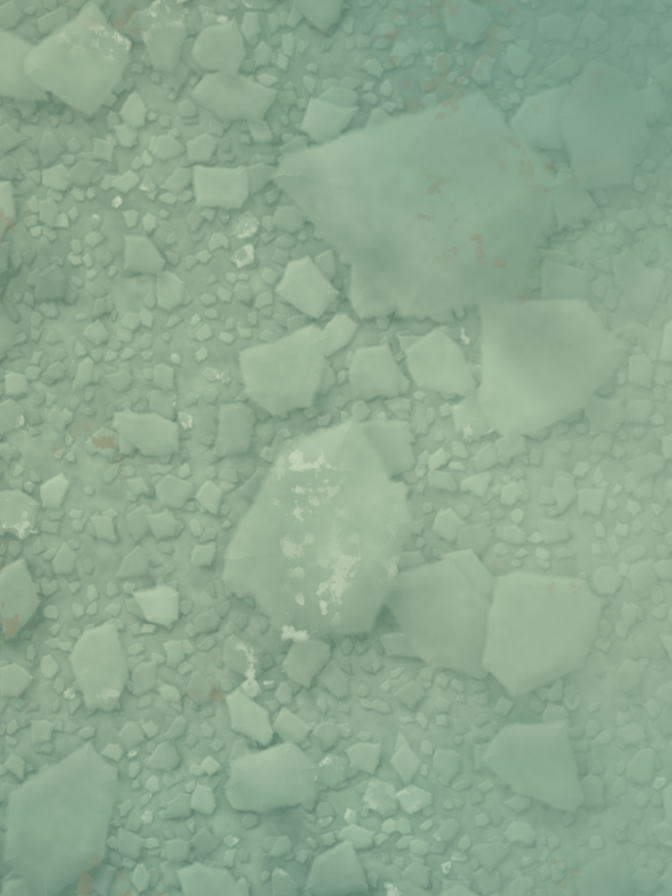
Reproduce this texture procedurally as a WebGL 2 fragment shader.

```glsl
#version 300 es
precision highp float;

uniform vec2 u_resolution;
out vec4 fragColor;

#define LIGHT_DIR vec2(-0.5, 0.866)
#define DARK_COLOR vec3(0.44, 0.555, 0.47)
#define PALE_COLOR vec3(0.695, 0.785, 0.67)
#define CRUST_COLOR vec3(0.79, 0.85, 0.75)
#define RUST_COLOR vec3(0.55, 0.55, 0.44)
#define WATER_TINT vec3(-0.035, 0.002, 0.022)
#define EDGE_SOFTNESS 0.0022
#define SHADOW_DEPTH 0.30
#define GRAIN 0.16
#define LAYERS 5
#define FINEST_CELLS 46.0
#define LAYER_RATIO 0.5

const float TAU = 6.28319;

float hash(vec2 p) {
    return fract(sin(dot(p, vec2(127.1, 311.7))) * 43758.5453);
}

float noise(vec2 p) {
    vec2 i = floor(p), f = fract(p);
    f = f * f * (3.0 - 2.0 * f);
    return mix(mix(hash(i), hash(i + vec2(1, 0)), f.x),
               mix(hash(i + vec2(0, 1)), hash(i + vec2(1, 1)), f.x), f.y);
}

float fbm(vec2 p) {
    float sum = 0.0, amp = 0.53;
    for (int i = 0; i < 4; i++) {
        sum += amp * noise(p);
        p = mat2(1.6, 1.2, -1.2, 1.6) * p + 7.3;
        amp *= 0.5;
    }
    return sum;
}

// Irregular polygon: x = signed distance, yz = normal of the nearest side
vec3 stoneShape(vec2 rel, vec2 id, float radius) {
    float turn = hash(id + 3.7) * TAU;
    vec2 axis = vec2(cos(turn), sin(turn));
    vec3 side = vec3(-9.0, 0.0, 0.0);
    for (int k = 0; k < 6; k++) {
        vec2 key = id + float(k) * 5.31;
        float a = turn + (float(k) + 0.7 * hash(key + 1.3)) * TAU / 6.0;
        vec2 n = vec2(cos(a), sin(a));
        float reach = radius * mix(0.65, 1.0, hash(key + 9.1));
        reach *= 1.0 - 0.35 * abs(dot(n, axis));
        float d = dot(rel, n) - reach;
        if (d > side.x) side = vec3(d, n);
    }
    return side;
}

// Lays one size of stones over the bed; x = tone, y = crust amount
vec2 layStones(vec2 bed, vec2 p, float cells, float density, float mottle, float seed) {
    vec2 g = p * cells + seed * 1.37;
    vec2 home = floor(g);
    float blur = EDGE_SOFTNESS * cells + 0.008;
    for (int j = -1; j <= 1; j++)
    for (int i = -1; i <= 1; i++) {
        vec2 cell = home + vec2(i, j);
        vec2 id = cell + seed * 17.3;
        if (hash(id + 0.5) > density) continue;
        vec2 rel = g - cell - 0.5 - 0.6 * (vec2(hash(id + 2.1), hash(id + 6.4)) - 0.5);
        vec3 side = stoneShape(rel, id, mix(0.36, 0.64, hash(id + 4.9)));
        float d = side.x;

        // Contact line and soft cast shadow
        float facing = max(dot(normalize(rel + 1e-4), -LIGHT_DIR), 0.0);
        bed.x -= SHADOW_DEPTH * smoothstep(0.22, 0.0, d) * (0.2 + 0.8 * facing);
        bed.x -= 0.10 * smoothstep(0.07, 0.0, d);

        // Tilted top with bevelled sides
        float face = 0.57 + 0.24 * (hash(id + 8.2) - 0.5) + 0.16 * dot(rel, LIGHT_DIR);
        float bevel = smoothstep(-0.14, -0.02, d);
        face += bevel * 0.16 * dot(side.yz, LIGHT_DIR) + (mottle - 0.5) * 0.5;
        float crust = step(0.62, hash(id + 7.7)) * smoothstep(-0.34, -0.05, d);
        bed = mix(bed, vec2(face, crust), smoothstep(blur, -blur, d));
    }
    return bed;
}

void main() {
    vec2 p = gl_FragCoord.xy / u_resolution.y;
    vec2 uv = gl_FragCoord.xy / u_resolution;
    float mottle = fbm(p * 13.0);
    float grit = fbm(p * 95.0 + 4.0);
    vec2 bent = p + 0.016 * (vec2(fbm(p * 22.0), fbm(p * 22.0 + 31.0)) - 0.5);

    // Gravel bed, then stones from small to large
    vec2 bed = vec2(0.46 + 0.5 * (fbm(p * 60.0) - 0.5), 0.0);
    float cells = FINEST_CELLS;
    for (int i = 0; i < LAYERS; i++) {
        float t = float(i) / float(LAYERS - 1);
        bed = layStones(bed, bent, cells, mix(0.85, 0.34, sqrt(t)), mottle, float(i) + 2.0);
        cells *= LAYER_RATIO;
    }
    float tone = bed.x + GRAIN * (grit - 0.5);
    tone -= 0.22 * smoothstep(0.56, 0.74, fbm(p * 6.0 + 11.0));

    // Murky water flattens detail to the right and the top
    float murk = smoothstep(0.4, 1.0, uv.x) * 0.5 + smoothstep(0.7, 1.0, uv.y) * 0.2;
    float glow = exp(-dot((uv - vec2(0.75, 0.5)) * vec2(1.1, 2.2),
                          (uv - vec2(0.75, 0.5)) * vec2(1.1, 2.2)));
    float shade = smoothstep(0.6, 1.0, uv.y) * smoothstep(0.2, 0.75, uv.x);
    tone = mix(tone, 0.53, murk) + 0.30 * (glow - 0.5) - 0.20 * shade;
    vec3 color = mix(DARK_COLOR, PALE_COLOR, clamp(tone, -0.15, 1.15));

    // Pale crust and rusty flecks
    float fleck = smoothstep(0.50, 0.68, fbm(p * 75.0 + 19.0));
    float patchy = smoothstep(0.48, 0.64, fbm(p * 9.0 + 23.0));
    color = mix(color, CRUST_COLOR, 0.75 * fleck * patchy * bed.y * (1.0 - murk));
    float rust = smoothstep(0.64, 0.74, fbm(p * 8.0 + 47.0));
    color = mix(color, RUST_COLOR, 0.6 * rust * fleck * (1.0 - murk));

    // Teal cast in the deeper corners
    float deep = shade + 0.6 * smoothstep(0.3, 0.0, uv.y) - 0.25 * (1.0 - uv.x);
    color += WATER_TINT * deep;
    fragColor = vec4(color, 1.0);
}
```
